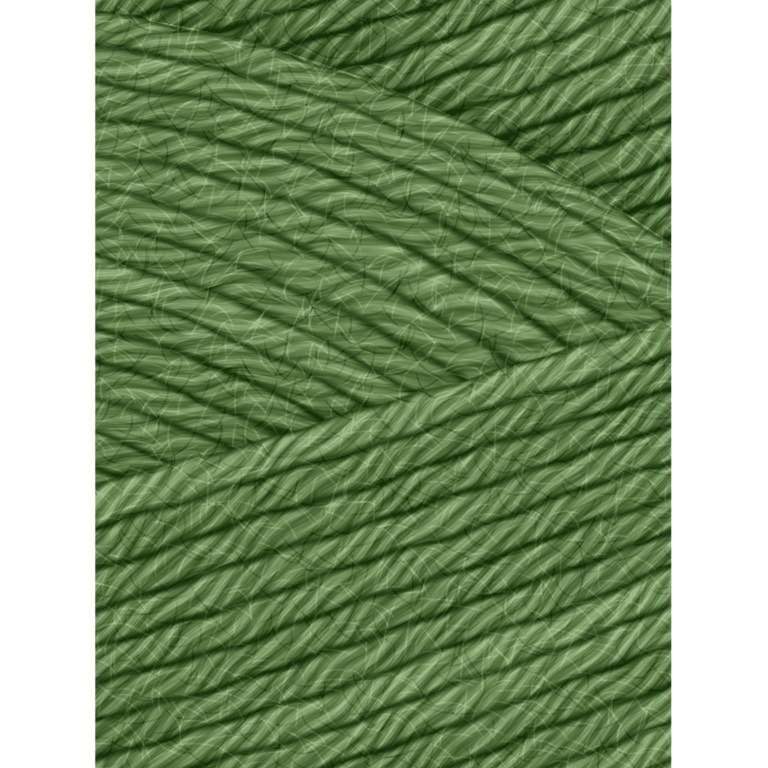
A WebGL 2 fragment shader for this texture:

```glsl
#version 300 es
precision highp float;

uniform vec2 u_resolution;
out vec4 fragColor;

const float TAU = 6.2831853;

float hash(vec2 p) {
    vec3 q = fract(p.xyx * vec3(0.1031, 0.1030, 0.0973));
    q += dot(q, q.yzx + 33.33);
    return fract((q.x + q.y) * q.z);
}

// Distance to the nearest scattered cell centre
float cellular(vec2 p) {
    vec2 base = floor(p);
    float nearest = 2.0;
    for (int j = -1; j <= 1; j++) {
        for (int i = -1; i <= 1; i++) {
            vec2 cell = base + vec2(i, j);
            vec2 centre = cell + vec2(hash(cell), hash(cell + 57.0));
            nearest = min(nearest, distance(p, centre));
        }
    }
    return nearest;
}

// Layered sines with whole periods over the canvas
float waves(vec2 p, float seed) {
    return (sin(TAU * (2.0 * p.x + 3.0 * p.y) + seed)
          + sin(TAU * (5.0 * p.x - 4.0 * p.y) + seed * 2.3)
          + sin(TAU * (7.0 * p.x + 9.0 * p.y) + seed * 3.1)) / 3.0;
}

// Short curved hairs on a wrapping grid, light ones positive
float hairs(vec2 p, float cells, float width, float seed) {
    vec2 grid = p * cells;
    vec2 base = floor(grid);
    float sum = 0.0;
    for (int j = -1; j <= 1; j++) {
        for (int i = -1; i <= 1; i++) {
            vec2 cell = base + vec2(i, j);
            vec2 key = mod(cell, cells) + seed;
            float pick = hash(key + 11.0);
            float angle = (hash(key + 23.0) - 0.4) * 2.6;
            vec2 q = grid - cell - vec2(hash(key), hash(key + 41.0));
            vec2 axis = vec2(cos(angle), sin(angle));
            q = vec2(dot(q, axis), dot(q, vec2(-axis.y, axis.x)));
            q.y += (pick - 0.5) * 0.9 * q.x * q.x;
            float line = 1.0 - smoothstep(0.0, width * cells, abs(q.y));
            line *= 1.0 - smoothstep(0.4, 0.9, abs(q.x));
            sum += line * (pick > 0.4 ? 1.0 : -0.9);
        }
    }
    return sum;
}

// Brightness of twisted strands; each whole number of lane is one strand
float strands(float lane, float along, float lanes, float lean, float pitch, float seed) {
    float id = mod(floor(lane), lanes);
    float side = fract(lane) * 2.0 - 1.0;
    float vary = hash(vec2(id, seed));
    float turn = (along - lean * side * 0.5 / lanes) / pitch;
    turn += vary * 7.0 + 0.25 * sin(along * 37.0 + vary * 20.0);
    float ply = 0.5 + 0.5 * cos(TAU * turn);
    float body = smoothstep(0.0, 0.65, 1.0 - side * side);
    float fibre = cellular(vec2(turn * 5.0, side * 1.3 + id * 9.0));
    float tone = 0.02 + body * (0.36 + 0.46 * ply);
    tone += 0.09 * side * body + 0.16 * (vary - 0.5);
    return tone + (0.45 - fibre) * 0.38 * (0.4 + 0.6 * body);
}

vec3 yarnColour(float tone) {
    vec3 dark = vec3(0.08, 0.19, 0.03);
    vec3 middle = vec3(0.34, 0.45, 0.25);
    vec3 light = vec3(0.61, 0.74, 0.53);
    vec3 low = mix(dark, middle, clamp(tone * 2.0, 0.0, 1.0));
    return mix(low, light, clamp(tone * 2.0 - 1.0, 0.0, 1.0));
}

void main() {
    vec2 uv = gl_FragCoord.xy / u_resolution;
    float pixel = 1.0 / min(u_resolution.x, u_resolution.y);
    const float leftEdge = 0.124;
    const float rightEdge = 0.874;
    float span = (uv.x - leftEdge) / (rightEdge - leftEdge);
    float wobble = 0.005 * waves(uv, 1.0);

    // Rising strands wrap from top to bottom
    float rise = 0.19 * span + 0.04 * span * span;
    float fan = 0.025 * (span - 0.5) * sin(TAU * (uv.y - 0.4));
    float rising = uv.y - 0.37 - rise + fan + wobble;
    float tone = strands(rising * 20.0, uv.x, 20.0, 1.45, 0.042, 3.0);

    // Descending strands fill the wedge between the two curves
    float crest = 0.983 - 0.08 * span - 0.22 * span * span;
    float depth = crest - uv.y + wobble;
    float falling = depth * (1.0 - 0.3 * span * smoothstep(0.0, 0.35, depth));
    float wedgeTone = strands(-falling * 22.0, uv.x, 22.0, 2.3, 0.046, 8.0);
    wedgeTone -= 0.2 * exp(-max(rising, 0.0) / 0.025);
    wedgeTone += 0.1 * exp(-max(depth, 0.0) / 0.12);

    // Shade beside the wedge fades upward across the wrap
    float above = fract(uv.y - crest);
    tone -= 0.2 * exp(-above / 0.025) + 0.13 * exp(-above / 0.13);
    float soft = max(pixel, 0.002);
    float wedge = smoothstep(-soft, soft, rising) * smoothstep(-soft, soft, depth);
    tone = mix(tone, wedgeTone, wedge);

    // Fuzz softens patches and lays fine hairs over the strands
    float haze = clamp(0.16 + 0.2 * waves(uv, 4.0) + 0.14 * wedge, 0.0, 0.5);
    tone = mix(tone, 0.47, haze);
    float width = max(0.0024, pixel);
    float fuzz = 0.0;
    for (int layer = 0; layer < 3; layer++) {
        float cells = 22.0 + 11.0 * float(layer);
        fuzz += hairs(uv, cells, width, 13.0 * float(layer));
    }
    tone += fuzz * (0.12 + 0.16 * haze) + 0.03;

    // White side margins
    float cloth = smoothstep(leftEdge - pixel, leftEdge + pixel, uv.x);
    cloth *= 1.0 - smoothstep(rightEdge - pixel, rightEdge + pixel, uv.x);
    fragColor = vec4(mix(vec3(1.0), yarnColour(tone), cloth), 1.0);
}
```
